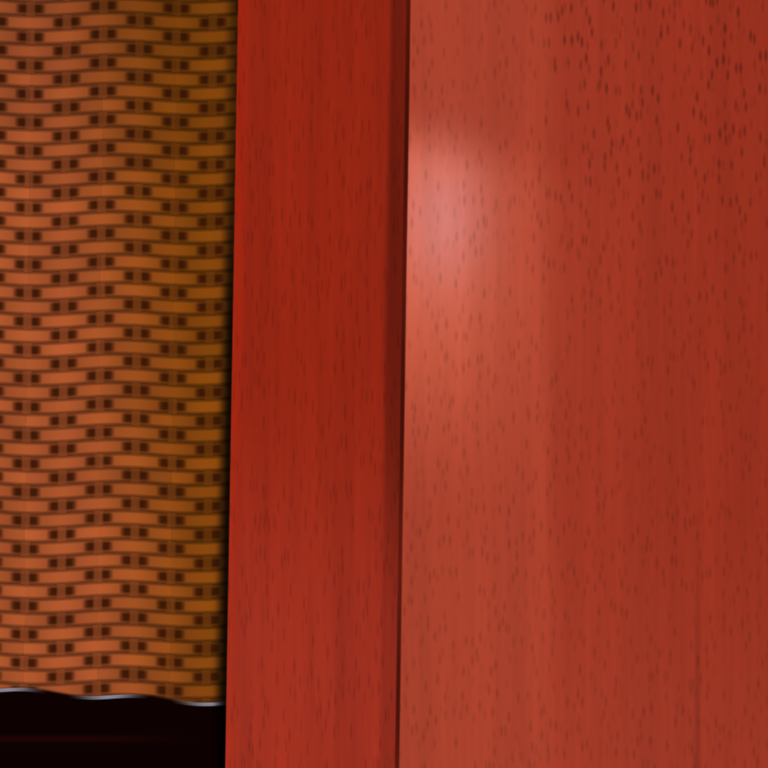
Write a WebGL 1 fragment shader that draws this texture.

```glsl
precision highp float;
// Woven cane beside a red wooden frame and a glossy wood panel.
uniform vec2 u_resolution;

const float PI = 3.14159265;
const float STAKE_PITCH = 0.0475;
const float ROW_COUNT = 54.0;
const vec2 PORE_SCALE = vec2(150.0, 48.0);
const vec3 CANE_WARM = vec3(0.67, 0.33, 0.17);
const vec3 CANE_OLIVE = vec3(0.52, 0.27, 0.05);
const vec3 CANE_GAP = vec3(0.20, 0.075, 0.015);
const vec3 VOID_COLOR = vec3(0.05, 0.005, 0.005);
const vec3 THREAD_COLOR = vec3(0.60, 0.60, 0.66);
const vec3 FRAME_TOP = vec3(0.575, 0.145, 0.075);
const vec3 FRAME_LOW = vec3(0.63, 0.19, 0.125);
const vec3 PANEL_LEFT = vec3(0.665, 0.255, 0.175);
const vec3 PANEL_RIGHT = vec3(0.595, 0.19, 0.12);
const vec3 SHEEN_WARM = vec3(0.15, 0.12, 0.10);
const vec3 SHEEN_PINK = vec3(0.03, 0.11, 0.17);
const vec3 SEAM_COLOR = vec3(0.20, 0.045, 0.02);

vec2 hash2(vec2 p) {
  vec2 q = vec2(dot(p, vec2(127.1, 311.7)), dot(p, vec2(269.5, 183.3)));
  return fract(sin(q) * 4375.85);
}

// Vertical wood streaks, roughly -1 to 1.
float grain(vec2 p) {
  float sum = 0.0;
  float freq = 37.0;
  float amp = 0.36;
  for (int i = 0; i < 6; i++) {
    float k = float(i);
    float bend = 1.3 * sin(p.y * (3.1 + 2.3 * k) + k * 1.7 + p.x * 19.0);
    sum += amp * sin(p.x * freq + bend + k * 2.4) * (0.65 + 0.35 * sin(p.y * (5.0 + 4.0 * k) + p.x * 43.0));
    freq *= 1.73;
    amp *= 0.86;
  }
  return sum;
}

// Short dark pores from stretched cellular noise.
float pores(vec2 p) {
  vec2 q = p * PORE_SCALE;
  vec2 cell = floor(q);
  float ink = 0.0;
  for (int j = -1; j <= 1; j++) {
    for (int i = -1; i <= 1; i++) {
      vec2 id = cell + vec2(float(i), float(j));
      vec2 seed = hash2(id);
      float strength = smoothstep(0.35, 1.0, hash2(id + 71.0).x);
      float d = length(q - id - seed);
      ink = max(ink, strength * (1.0 - smoothstep(0.08, 0.55, d)));
    }
  }
  return ink;
}

vec3 weave(vec2 p) {
  float u = (p.x - 0.030 - 0.010 * p.y) / STAKE_PITCH;
  float v = p.y * ROW_COUNT + 0.12 * sin(p.x * 31.0);
  float row = floor(v);
  float across = abs(fract(v) - 0.5);
  float lift = cos(PI * (u + row));
  float fromStake = abs(fract(u + 0.5) - 0.5);
  float behind = smoothstep(0.15, 0.75, -lift);
  vec3 cane = mix(CANE_WARM, CANE_OLIVE, smoothstep(0.08, 0.28, p.x + 0.07 * (p.y - 0.5)));
  cane *= 0.94 + 0.12 * hash2(vec2(row, floor(u * 0.5))).x;
  float crease = smoothstep(0.24, 0.5, across);
  vec3 col = cane * (0.95 + 0.08 * lift) * (1.0 - 0.36 * crease);
  float hole = behind * (1.0 - smoothstep(0.16, 0.46, across));
  col = mix(col, CANE_GAP, 0.88 * hole);
  float stake = 1.0 - smoothstep(0.07, 0.17, fromStake);
  col = mix(col, cane * 0.77, 0.82 * stake * behind);
  return col * (1.0 - 0.1 * smoothstep(0.7, 1.0, p.y));
}

vec3 cavity(vec2 p) {
  float ledge = exp(-pow((p.y - 0.038) / 0.005, 2.0));
  return VOID_COLOR + vec3(0.07, 0.012, 0.01) * ledge * (1.0 - smoothstep(0.1, 0.29, p.x));
}

vec3 frameWood(vec2 p, float left, float seam) {
  vec3 col = mix(FRAME_LOW, FRAME_TOP, smoothstep(0.12, 0.55, p.y));
  col += vec3(0.05, 0.0, -0.01) * (1.0 - smoothstep(0.0, 0.022, p.x - left));
  col *= 1.0 + 0.075 * grain(p) - 0.10 * pores(p * vec2(1.3, 0.7));
  float groove = smoothstep(-0.030, -0.020, p.x - seam);
  return col * (1.0 - groove * mix(0.10, 0.26, smoothstep(0.1, 0.6, p.y)));
}

vec3 panelWood(vec2 p, float seam) {
  float side = 0.45 * smoothstep(0.700, 0.735, p.x) + 0.55 * smoothstep(0.60, 0.98, p.x);
  vec3 col = mix(PANEL_LEFT, PANEL_RIGHT, side);
  col += 0.025 * (1.0 - smoothstep(0.0, 0.35, p.y)) * side;
  float fall = exp(-pow((p.x - seam - 0.025) / 0.13, 2.0));
  float top = 1.0 - smoothstep(0.78, 0.87, p.y + 0.25 * (p.x - seam));
  col += SHEEN_WARM * fall * top * smoothstep(0.30, 0.66, p.y);
  vec2 spot = (p - vec2(0.578, 0.715)) / vec2(0.060, 0.095);
  col += SHEEN_PINK * exp(-dot(spot, spot));
  float speckle = 0.10 + 0.14 * smoothstep(0.5, 1.0, p.y) * smoothstep(0.68, 0.75, p.x);
  col *= 1.0 + 0.048 * grain(p + 3.7) - speckle * pores(p);
  float streak = exp(-pow((p.x - 0.908) / 0.004, 2.0)) * (1.0 - smoothstep(0.1, 0.38, p.y));
  return col * (1.0 - 0.12 * streak);
}

void main() {
  vec2 p = gl_FragCoord.xy / u_resolution;
  float aa = 1.2 / u_resolution.x;
  float left = mix(0.293, 0.310, p.y);
  float seam = mix(0.519, 0.534, p.y);

  // Cane sheet, its frayed hem and the shadow by the frame.
  float hem = 0.103 - 0.058 * p.x + 0.003 * sin(p.x * 43.0);
  vec3 col = mix(cavity(p), weave(p), smoothstep(-0.003, 0.003, p.y - hem));
  float thread = 1.0 - smoothstep(0.001, 0.004, abs(p.y - hem + 0.002));
  float fray = 0.45 + 0.55 * sin(p.x * 47.0 + 1.2);
  col = mix(col, THREAD_COLOR, thread * clamp(fray, 0.0, 1.0) * 0.85);
  float shade = smoothstep(-0.020, -0.001, p.x - left);
  col *= 1.0 - shade * mix(0.85, 0.45, smoothstep(0.55, 0.85, p.y));

  // Frame, panel and the dark joint between them.
  col = mix(col, frameWood(p, left, seam), smoothstep(-aa, aa, p.x - left));
  col = mix(col, panelWood(p, seam), smoothstep(-aa, aa, p.x - seam));
  float joint = 1.0 - smoothstep(0.0008, 0.0045, abs(p.x - seam + 0.002));
  col = mix(col, SEAM_COLOR, joint * (0.62 + 0.15 * sin(p.y * 17.0)));
  gl_FragColor = vec4(clamp(col, 0.0, 1.0), 1.0);
}
```
